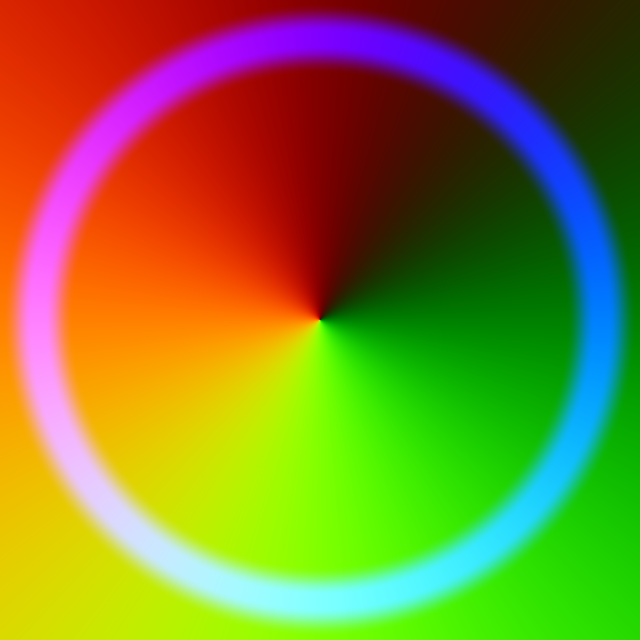
Give the GLSL for this background, as a WebGL 1 fragment shader.

```glsl
precision highp float;
// A conic sweep of red and green around the centre, crossed by a soft blue ring.
// The direction from the centre sets red and green; the distance sets blue.

uniform vec2 u_resolution;

// Soft band between two radii, fading over the given width on each side.
float softRing(float radius, float inner, float outer, float fade) {
  return smoothstep(inner, inner + fade, radius)
       * (1.0 - smoothstep(outer - fade, outer, radius));
}

void main() {
  // Centred coordinates: the shorter side spans -0.5 to 0.5.
  vec2 position = (gl_FragCoord.xy - 0.5 * u_resolution)
                / min(u_resolution.x, u_resolution.y);
  float radius = length(position);

  // Red grows towards the left, green towards the bottom.
  vec2 direction = position / max(radius, 0.0005);
  vec2 redGreen = 0.5 - 0.5 * direction;

  // Blue glows only within the ring.
  float blue = softRing(radius, 0.385, 0.495, 0.045);

  gl_FragColor = vec4(redGreen, blue, 1.0);
}
```
